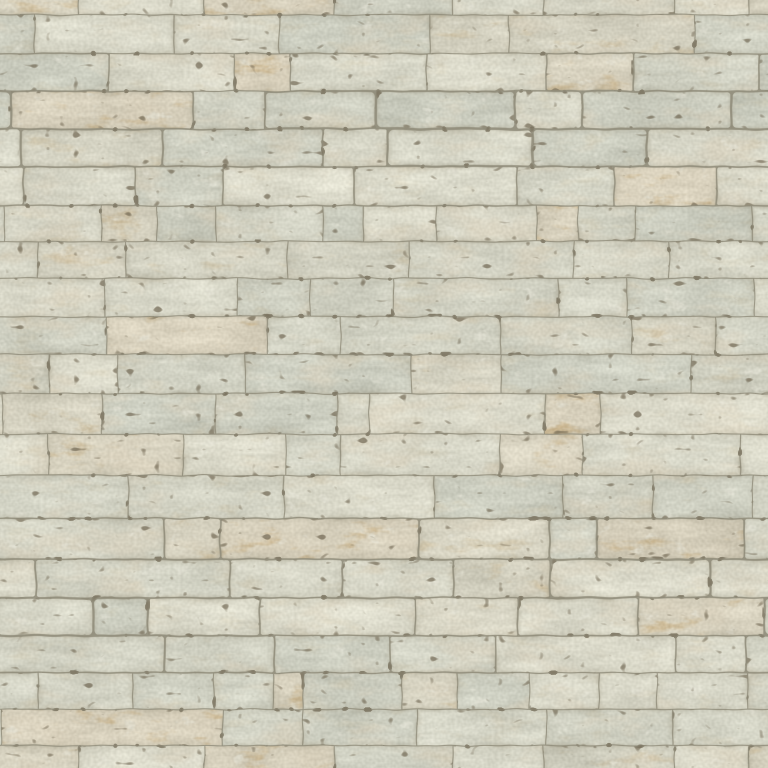
A WebGL 1 fragment shader for this texture:

```glsl
precision highp float;
// Draws a weathered pale limestone wall: twenty courses of blocks with thin, chipped joints.
uniform vec2 u_resolution;

const float PI = 3.14159265;
const float COURSES = 20.0;
const vec3 COOL_STONE = vec3(0.795, 0.803, 0.750);
const vec3 CREAM_STONE = vec3(0.868, 0.862, 0.800);
const vec3 WARM_STONE = vec3(0.850, 0.812, 0.728);
const vec3 OCHRE = vec3(0.750, 0.640, 0.450);
const vec3 MORTAR = vec3(0.560, 0.545, 0.475);
const vec3 GRIME = vec3(0.630, 0.610, 0.530);
const vec3 PIT = vec3(0.410, 0.370, 0.290);

float hash(vec2 p) {
  vec3 q = fract(p.xyx * 0.1031);
  q += dot(q, q.yzx + 33.33);
  return fract((q.x + q.y) * q.z);
}

float cornerSlope(vec2 cell, vec2 offset, vec2 period, float seed) {
  float angle = 2.0 * PI * hash(mod(cell, period) + seed);
  return dot(vec2(cos(angle), sin(angle)), offset);
}

// Gradient noise that tiles over the unit square
float noise(vec2 uv, vec2 period, float seed) {
  vec2 p = uv * period;
  vec2 c = floor(p);
  vec2 f = p - c;
  vec2 s = f * f * f * (f * (f * 6.0 - 15.0) + 10.0);
  vec2 e = vec2(1.0, 0.0);
  float low = mix(cornerSlope(c, f, period, seed),
                  cornerSlope(c + e, f - e, period, seed), s.x);
  float high = mix(cornerSlope(c + e.yx, f - e.yx, period, seed),
                   cornerSlope(c + 1.0, f - 1.0, period, seed), s.x);
  return mix(low, high, s.y);
}

float fbm(vec2 uv, vec2 period, float seed) {
  float sum = 0.0;
  float gain = 0.6;
  for (int i = 0; i < 4; i++) {
    sum += gain * noise(uv, period, seed);
    period *= 2.0;
    seed += 17.0;
    gain *= 0.55;
  }
  return sum;
}

// Upper edge of a course, in course heights from the top
float courseEdge(float row) {
  float a = 2.0 * PI * (row - 11.8) / COURSES;
  float drift = 0.13 * (sin(a) + 0.5 * sin(2.0 * a));
  return row + 0.39 + drift + 0.06 * (hash(vec2(mod(row, COURSES), 5.0)) - 0.5);
}

// Left edge of a block, in mean block widths
float blockEdge(float k, float row, float count) {
  float jitter = hash(vec2(mod(k, count) + 3.0, row + 41.0)) - 0.5;
  return k + hash(vec2(row, 71.0)) + 0.76 * jitter;
}

// Depth inside a rounded box
float boxDepth(vec2 p, vec2 halfSize, float radius) {
  vec2 q = abs(p) - halfSize + radius;
  return radius - length(max(q, 0.0)) - min(max(q.x, q.y), 0.0);
}

vec3 stoneColor(vec2 uv, vec2 id, float seed) {
  float warmth = smoothstep(0.62, 1.0, hash(id + 23.0));
  vec3 color = mix(COOL_STONE, CREAM_STONE, hash(id + 11.0));
  color = mix(color, WARM_STONE, 0.8 * warmth);
  float cloud = fbm(uv, vec2(10.0, 16.0), seed);
  float vein = fbm(uv, vec2(14.0, 80.0), seed + 9.0);
  color += 0.09 * cloud + 0.075 * vein;
  color = mix(color, WARM_STONE, 0.5 * smoothstep(0.0, 0.4, fbm(uv, vec2(9.0, 22.0), seed + 31.0)));
  float stain = smoothstep(0.08, 0.5, fbm(uv, vec2(16.0, 40.0), seed + 53.0));
  color = mix(color, OCHRE, stain * (0.12 + 0.55 * warmth));
  float chalk = smoothstep(0.18, 0.45, fbm(uv, vec2(28.0, 44.0), seed + 77.0));
  return mix(color, vec3(0.895, 0.890, 0.840), 0.55 * chalk);
}

void main() {
  vec2 uv = gl_FragCoord.xy / u_resolution;
  float aa = 0.75 / min(u_resolution.x, u_resolution.y);
  vec2 wobble = vec2(noise(uv, vec2(40.0), 3.0), noise(uv, vec2(32.0, 40.0), 8.0));
  vec2 p = vec2(uv.x, 1.0 - uv.y) + 0.0022 * wobble;

  // Locate the course and the block
  float y = p.y * COURSES;
  float course = floor(y - 0.39);
  course += step(courseEdge(course + 1.0), y) - step(y, courseEdge(course));
  float row = mod(course, COURSES);
  float count = 6.0 + floor(2.6 * hash(vec2(row, 13.0)));
  if (mod(row, 12.0) == 5.0) count = 11.0;
  float x = p.x * count;
  float k = floor(x - hash(vec2(row, 71.0)));
  k += step(blockEdge(k + 1.0, row, count), x) - step(x, blockEdge(k, row, count));
  vec2 id = vec2(mod(k, count), row);
  float seed = floor(90.0 * hash(id + 2.0));

  // Measure the block, with rounder corners and wider joints in worn courses
  vec2 scale = vec2(count, COURSES);
  vec2 first = vec2(blockEdge(k, row, count), courseEdge(course)) / scale;
  vec2 last = vec2(blockEdge(k + 1.0, row, count), courseEdge(course + 1.0)) / scale;
  float wear = smoothstep(0.3, 1.0, cos(PI * (row - 2.5) / 6.0)) * hash(id + 37.0);
  float depth = boxDepth(p - 0.5 * (first + last), 0.5 * (last - first), 0.0015 + 0.006 * wear);

  // Stone, pits, edge grime and mortar
  vec3 color = stoneColor(uv, id, seed);
  color += 0.055 * noise(uv, vec2(230.0), 6.0);
  float nearEdge = exp(-max(depth, 0.0) / 0.0035);
  float pits = smoothstep(0.40, 0.58, noise(uv, vec2(56.0, 88.0), seed) + 0.10 * nearEdge);
  color = mix(color, PIT, 0.65 * pits);
  float dirt = smoothstep(-0.25, 0.5, fbm(uv, vec2(24.0), 19.0));
  color = mix(color, GRIME, nearEdge * (0.15 + 0.5 * dirt + 0.2 * wear));
  float chips = smoothstep(0.26, 0.5, noise(uv, vec2(70.0, 60.0), 29.0));
  float width = 0.0007 + 0.0010 * wear + 0.0022 * chips;
  float joint = 1.0 - smoothstep(width - aa, width + aa, depth);
  color = mix(color, mix(MORTAR, PIT, 0.6 * chips), 0.85 * joint);
  gl_FragColor = vec4(clamp(color, 0.0, 1.0), 1.0);
}
```
